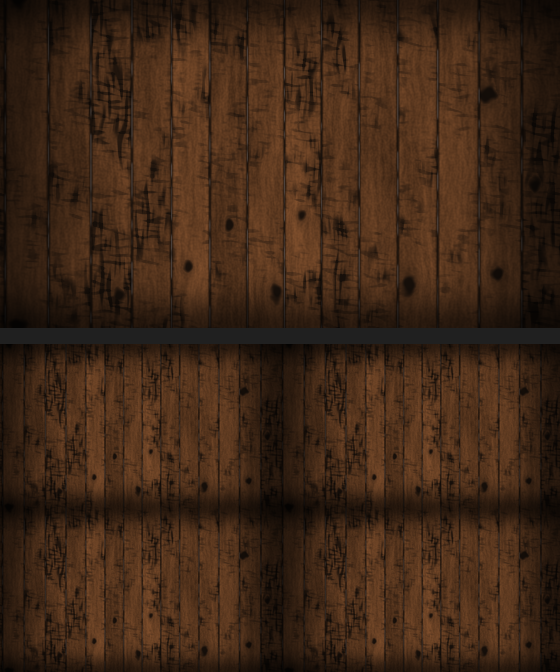
Top: one tile. Bottom: repeated 2 by 2.
Reproduce this texture procedurally as a WebGL 2 fragment shader.

```glsl
#version 300 es
precision highp float;

uniform vec2 u_resolution;
out vec4 fragColor;

const float PLANKS = 14.0;
const float TAU = 6.28318;

float hash(vec2 p, float seed) {
    vec3 q = fract(vec3(p, seed) * vec3(0.1031, 0.1030, 0.0973));
    q += dot(q, q.yzx + 33.33);
    return fract((q.x + q.y) * q.z);
}

float slope(vec2 cell, vec2 offset, float rows, float seed) {
    float angle = TAU * hash(vec2(cell.x, mod(cell.y, rows)), seed);
    return dot(vec2(cos(angle), sin(angle)), offset);
}

// Gradient noise inside one plank; cells.y is whole, so it wraps vertically
float noise(vec2 p, vec2 cells, float seed) {
    p *= cells;
    vec2 i = floor(p), f = fract(p);
    vec2 w = f * f * f * (f * (f * 6.0 - 15.0) + 10.0);
    vec2 e = vec2(1.0, 0.0);
    float low = mix(slope(i, f, cells.y, seed),
                    slope(i + e.xy, f - e.xy, cells.y, seed), w.x);
    float high = mix(slope(i + e.yx, f - e.yx, cells.y, seed),
                     slope(i + e.xx, f - e.xx, cells.y, seed), w.x);
    return 1.6 * mix(low, high, w.y);
}

// Shade of up to two knots in a plank; also bends the grain around them
float knots(inout vec2 p, float seed, float aspect) {
    float shade = 0.0;
    vec2 start = p;
    float ragged = noise(start, vec2(5.0, 36.0), seed + 1.0);
    for (float k = 0.0; k < 2.0; k++) {
        vec2 center = vec2(0.2 + 0.6 * hash(vec2(k, 1.0), seed), hash(vec2(k, 2.0), seed));
        float present = step(0.5, hash(vec2(k, 3.0), seed));
        float radius = mix(0.1, 0.23, hash(vec2(k, 4.0), seed));
        vec2 d = start - center;
        d.y = (fract(d.y + 0.5) - 0.5) * aspect;
        float r = length(d * vec2(1.0, 0.8)) / radius;
        float core = 1.0 - smoothstep(0.45, 1.35, r + 0.35 * ragged);
        float halo = 0.35 * exp(-0.5 * r * r);
        shade = max(shade, present * max(core, halo));
        p.x -= present * 0.5 * d.x * exp(-0.3 * r * r);
    }
    return shade;
}

void main() {
    vec2 uv = gl_FragCoord.xy / u_resolution;
    float across = PLANKS * uv.x - 0.12 - 0.18 * sin(TAU * uv.x);
    float id = mod(floor(across), PLANKS);
    float seed = id * 17.0 + 3.0;
    vec2 board = vec2(fract(across), uv.y);
    vec2 p = board;
    float knot = knots(p, seed, PLANKS * u_resolution.y / u_resolution.x);
    p.x += 0.05 * noise(board, vec2(1.0, 9.0), seed + 2.0);

    // Brown wood with long grain and fine pores
    float tone = 0.5 + 0.35 * (hash(vec2(id, 5.0), seed) - 0.5);
    tone += 0.22 * noise(p, vec2(1.5, 3.0), seed + 3.0);
    tone += 0.16 * noise(p, vec2(8.0, 5.0), seed + 4.0);
    tone += 0.15 * noise(p, vec2(15.0, 30.0), seed + 5.0);
    tone += 0.12 * noise(p, vec2(18.0, 130.0), seed + 6.0);
    vec3 color = mix(vec3(0.24, 0.145, 0.078), vec3(0.50, 0.31, 0.175), clamp(tone, 0.0, 1.0));

    // Scorched patches broken into upright streaks and cross scratches
    float area = noise(p, vec2(1.0, 5.0), seed + 7.0)
               + 0.6 * noise(p, vec2(3.0, 16.0), seed + 8.0)
               + 0.8 * (hash(vec2(id, 6.0), seed) - 0.4);
    float streak = smoothstep(-0.1, 0.5, noise(p, vec2(9.0, 11.0), seed + 9.0));
    vec2 slanted = p + vec2(0.0, 0.012 * p.x);
    float scratch = smoothstep(0.0, 0.55, noise(slanted, vec2(2.5, 80.0), seed + 10.0));
    float scorch = smoothstep(0.0, 0.85, area) * min(0.2 + 0.65 * streak + 0.5 * scratch, 1.0);
    scorch = max(scorch, 0.4 * scratch * smoothstep(-0.4, 0.3, area));
    color = mix(color, vec3(0.07, 0.048, 0.033), 0.92 * max(scorch, knot));

    // Joints: a dark groove with a worn grey line
    float edge = min(board.x, 1.0 - board.x);
    float soft = PLANKS / u_resolution.x;
    color *= 1.0 - 0.5 * (1.0 - smoothstep(0.01, 0.07, edge));
    float joint = 1.0 - smoothstep(0.012 - 0.5 * soft, 0.012 + 0.75 * soft, edge);
    float wear = smoothstep(-0.4, 0.4, noise(vec2(0.5, uv.y), vec2(1.0, 23.0), 301.0 + floor(mod(across + 0.5, PLANKS))));
    color = mix(color, mix(vec3(0.10, 0.07, 0.05), vec3(0.32, 0.29, 0.28), wear), 0.8 * joint);

    // Darkening toward all borders, smooth across the wrap
    vec2 border = 0.5 + 0.5 * cos(TAU * uv);
    color *= (1.0 - 0.6 * pow(border.x, 6.0)) * (1.0 - 0.58 * pow(border.y, 10.0));

    fragColor = vec4(color, 1.0);
}
```
